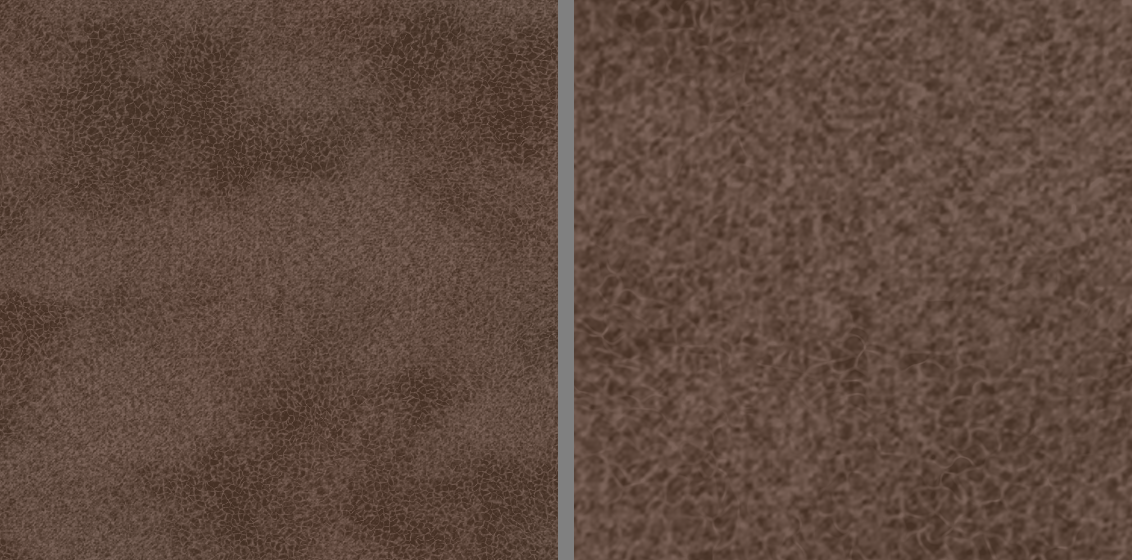
Left, the full canvas; right, a detail of the centre.
A Shadertoy shader for this texture:

```glsl
// Worn brown suede leather: dark pebbled blotches with pale creases, fading into fine rubbed grain.

float hash(vec2 p) {
    return fract(sin(dot(p, vec2(127.1, 311.7))) * 43758.55);
}

float noise(vec2 p) {
    vec2 i = floor(p), f = fract(p);
    f = f * f * (3.0 - 2.0 * f);
    return mix(mix(hash(i), hash(i + vec2(1, 0)), f.x),
               mix(hash(i + vec2(0, 1)), hash(i + vec2(1, 1)), f.x), f.y);
}

float fbm(vec2 p) {
    float sum = 0.0, amp = 0.53;
    for (int i = 0; i < 4; i++) {
        sum += amp * noise(p);
        p = mat2(1.6, 1.2, -1.2, 1.6) * p + 7.3;
        amp *= 0.5;
    }
    return sum;
}

// Gap between the two nearest pebble centres: zero on a crease
float creaseDistance(vec2 p) {
    vec2 cell = floor(p);
    float nearest = 9.0, second = 9.0;
    for (int y = -1; y <= 1; y++) {
        for (int x = -1; x <= 1; x++) {
            vec2 c = cell + vec2(x, y);
            vec2 centre = c + 0.5 + 0.85 * (vec2(hash(c), hash(c + 41.7)) - 0.5);
            float d = length(p - centre);
            second = min(second, max(nearest, d));
            nearest = min(nearest, d);
        }
    }
    return second - nearest;
}

void mainImage(out vec4 fragColor, in vec2 fragCoord) {
    vec2 uv = fragCoord / iResolution.y;

    // Broad rubbed areas, 0 = dark and pebbled, 1 = pale and smooth
    float wear = smoothstep(0.28, 0.72, fbm(uv * vec2(5.2, 6.6) + 14.2));

    // Pebbles, stretched in drifting directions by a slow warp and frayed by a fast one
    vec2 drift = vec2(noise(uv * 8.0 + 11.0), noise(uv * 8.0 + 29.0)) - 0.5;
    vec2 ripple = vec2(noise(uv * 110.0), noise(uv * 110.0 + 53.0)) - 0.5;
    vec2 hide = uv + 0.05 * drift + 0.009 * ripple;
    float edge = creaseDistance(hide * vec2(76.0, 88.0));
    float width = mix(0.3, 0.55, wear) * (0.4 + 1.2 * noise(uv * 60.0 + 5.0));
    float crease = 1.0 - smoothstep(0.03, 0.1 + width, edge);

    // Fine twill and loose speckle
    float twill = noise(vec2((uv.x + uv.y) * 150.0, (uv.x - uv.y) * 270.0)) - 0.5;
    float speckle = noise(uv * 370.0 + 17.0) - 0.5;
    float grain = 0.65 * twill + 0.75 * speckle;

    float pebbled = 0.02 + 0.62 * crease;
    float rubbed = 0.5 + 0.26 * crease;
    float tone = mix(pebbled, rubbed, wear);
    tone += grain * mix(0.5, 1.0, max(wear, crease * 0.8));
    tone += 0.2 * (fbm(uv * 9.0 + 31.0) - 0.5);

    vec3 colour = mix(vec3(0.28, 0.2, 0.153), vec3(0.45, 0.36, 0.318), clamp(tone, -0.05, 1.2));
    colour.r += 0.012 * (noise(uv * 5.0 + 61.0) - 0.5);
    fragColor = vec4(colour, 1.0);
}
```
